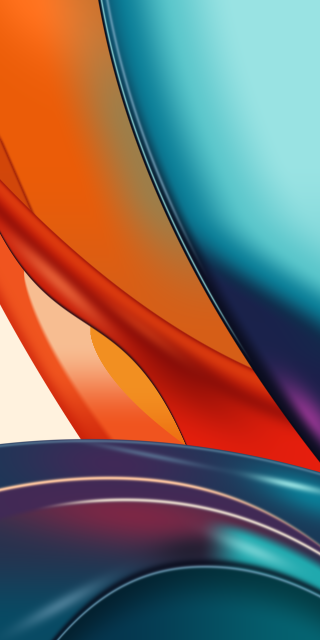
A WebGL 2 fragment shader for this background:

```glsl
#version 300 es
precision highp float;
// Abstract glossy glass: orange ribbons between a cyan pane and dark teal arches.
uniform vec2 u_resolution;
out vec4 outColor;

const vec3 CREAM = vec3(1., .95, .87);
const vec3 ORANGE = vec3(.92, .36, .03);
const vec3 AMBER = vec3(.95, .56, .13);
const vec3 OLIVE = vec3(.6, .5, .3);
const vec3 RED = vec3(.78, .11, .03);
const vec3 MAROON = vec3(.5, .04, .03);
const vec3 CORAL = vec3(.94, .33, .12);
const vec3 PEACH = vec3(.97, .74, .57);
const vec3 INK = vec3(.03, .04, .1);
const vec3 NAVY = vec3(.06, .18, .3);
const vec3 TEAL = vec3(.04, .49, .59);
const vec3 CYAN = vec3(.34, .77, .79);
const vec3 ICE = vec3(.6, .89, .89);
const vec3 PLUM = vec3(.5, .15, .27);
const vec3 VIOLET = vec3(.25, .16, .34);
const vec3 MAGENTA = vec3(.54, .2, .54);
const vec3 STEEL = vec3(.42, .6, .7);
const float RIM = .005;

float cover(float d) {
  float aa = .8 / u_resolution.x;
  return smoothstep(-aa, aa, d);
}

float fade(float a, float b, float x) { return 1. - smoothstep(a, b, x); }

float glow(float d, float width) { return exp(-d * d / (width * width)); }

// Soft ellipse at (x, y) with radii (rx, ry), turned by an angle
float spot(vec2 p, float x, float y, float rx, float ry, float angle) {
  vec2 axis = vec2(cos(angle), sin(angle));
  p -= vec2(x, y);
  vec2 q = vec2(dot(p, axis), axis.x * p.y - axis.y * p.x) / vec2(rx, ry);
  return exp(-dot(q, q));
}

// Depth below an arch, with a cubic term on one side
float arch(vec2 p, float center, float top, float a, float b) {
  float u = p.x - center;
  return p.y - top - a * u * u - abs(b) * pow(max(sign(b) * u, 0.), 3.);
}

vec3 orangePane(vec2 p, float inside) {
  vec3 c = mix(ORANGE, vec3(.84, .37, .09), smoothstep(.5, 1., p.y));
  float haze = fade(0., .22, inside) * fade(.6, 1.05, p.y);
  c = mix(c, OLIVE, haze * mix(.45, .95, smoothstep(0., .4, p.y)));
  c += .09 * spot(p, .12, 0., .25, .14, .8);
  // Folded facet
  float fold = p.y - .43 - 2.3 * p.x;
  c = mix(c, vec3(.78, .24, .04), .7 * cover(fold));
  return mix(c, MAROON, .5 * glow(fold, .012) * smoothstep(.4, .45, p.y));
}

vec3 redBand(vec2 p, float below, float above) {
  vec3 c = mix(RED, vec3(.9, .12, .05), smoothstep(1.15, 1.4, p.y));
  c = mix(c, MAROON, .75 * spot(p, .54, 1.12, .26, .09, .75));
  c = mix(c, MAROON, .6 * glow(below - .075, .025));
  c = mix(c, vec3(.88, .25, .06), .8 * glow(below - .02, .025));
  c = mix(c, vec3(.93, .43, .25), .75 * spot(p, .18, .88, .19, .025, .75));
  c = mix(c, CORAL, .4 * spot(p, .45, 1.03, .15, .02, .65));
  c = mix(c, MAROON, .5 * glow(below, .007));
  return mix(c, INK, .8 * glow(above, .006));
}

vec3 lowerRibbon(vec2 p, float inside) {
  vec3 c = mix(CORAL, vec3(.83, .17, .05), smoothstep(1.15, 1.4, p.y));
  c = mix(c, RED, .6 * glow(inside, .03));
  // Pale reflection, then the amber lobe
  float pale = .86 + 1.286 * pow(max(p.x - .073, 0.), .69) - p.y;
  vec3 sheen = mix(PEACH, CORAL, smoothstep(1.07, 1.34, p.y));
  c = mix(c, sheen, smoothstep(-.005, .035, pale) * cover(p.x - .075));
  float lobe = 1.03 + .747 * pow(max(p.x - .281, 0.), .6) - p.y;
  vec3 amber = mix(AMBER, ORANGE, smoothstep(1.2, 1.5, p.y));
  return mix(c, amber, cover(lobe) * cover(p.x - .282));
}

vec3 cyanPane(vec2 p, float d) {
  float s = d - .3 * smoothstep(.65, 1.15, p.y);
  vec3 c = mix(NAVY, TEAL, smoothstep(-.05, .09, s));
  c = mix(c, CYAN, smoothstep(.06, .23, s));
  c = mix(c, ICE, smoothstep(.18, .42, s) * mix(1., .5, smoothstep(.5, .9, p.y)));
  // Violet wedge and magenta reflection
  vec3 shadow = vec3(.11, .12, .29);
  float wedge = p.y - .81 - .62 * (p.x - .63);
  c = mix(c, shadow, .8 * smoothstep(-.01, .05, wedge) * fade(.1, .36, d));
  c = mix(c, shadow, .75 * smoothstep(1.08, 1.2, p.y));
  c = mix(c, MAGENTA, spot(p, .97, 1.31, .14, .05, .9));
  // Dark rim with fine highlights
  c = mix(c, INK, .85 * fade(.012, .065, d) * smoothstep(0., .8, p.y));
  c = mix(c, STEEL + .1, .6 * fade(.55, .9, p.y) * glow(d - .028, RIM));
  c = mix(c, INK, glow(d, .008));
  return mix(c, ICE, .75 * glow(d - .01, .003) * fade(.9, 1.15, p.y));
}

vec3 upperArch(vec2 p, float depth) {
  vec3 c = mix(NAVY + .04, VIOLET, spot(p, .36, 1.45, .3, .12, .1));
  c = mix(c, STEEL, .5 * spot(p, .47, 1.423, .17, .009, .2));
  c = mix(c, TEAL, spot(p, .98, 1.55, .19, .06, .35));
  c = mix(c, ICE, .9 * spot(p, .91, 1.515, .11, .012, .22));
  return mix(c, STEEL, .5 * glow(depth - .006, RIM));
}

vec3 lowerArch(vec2 p, float rim) {
  vec3 c = mix(vec3(.14, .2, .31), vec3(.03, .29, .39), smoothstep(1.7, 1.95, p.y));
  c = mix(c, PLUM, .95 * spot(p, .42, 1.61, .46, .1, .12));
  c = mix(c, INK + .06, .7 * spot(p, .6, 1.72, .13, .05, -.1));
  c = mix(c, vec3(.12, .66, .68), smoothstep(.62, .78, p.x) * smoothstep(.015, .06, rim));
  c = mix(c, ICE, .6 * spot(p, .79, 1.72, .11, .022, .4));
  c = mix(c, STEEL, .6 * spot(p, .19, 1.89, .14, .022, -.5));
  c = mix(c, VIOLET, .85 * fade(-.01, .015, rim));
  return mix(c, CREAM, .8 * glow(rim, .006) * smoothstep(.1, .35, p.x));
}

void main() {
  // Width is 1, height is 2, y runs down
  vec2 p = vec2(0., 2.) + vec2(1., -2.) * gl_FragCoord.xy / u_resolution;
  float x = p.x, y = p.y, drop = y - .951;

  float ribbon = x - .54 * drop - .14 * drop * abs(drop);
  float bandTop = .75 * (y - .56 - 1.05 * x + .38 * x * x);
  float bandBottom = .7 * (.73 + x * (1.842 + x * (-4.464 + 5.6 * x)) - y);
  float pane = (x - .307 - .1745 * y - .211 * y * y) / length(vec2(1., .1745 + .422 * y));
  float glass = arch(p, .28, 1.372, .2, 0.);
  float gold = arch(p, .34, 1.494, .32, .25);
  float rim = arch(p, .39, 1.562, .38, .12);
  float disc = arch(p, .64, 1.771, .72, -.8);

  // Ribbons and pane
  vec3 c = mix(CREAM, lowerRibbon(p, ribbon), cover(ribbon));
  c = mix(c, redBand(p, bandTop, bandBottom), cover(bandBottom));
  c = mix(c, orangePane(p, -pane), cover(-bandTop));
  c = mix(c, cyanPane(p, pane), cover(pane));

  // Arches and inner disc
  c = mix(c, upperArch(p, glass), cover(glass));
  c = mix(c, lowerArch(p, rim), cover(gold));
  c = mix(c, PEACH + .08, .9 * glow(gold, .006) * fade(.5, 1.3, x));
  c = mix(c, INK, .75 * glow(disc + .012, .014));
  vec3 well = mix(vec3(.02, .2, .29), vec3(.02, .37, .42), smoothstep(.3, 1., x));
  c = mix(c, well * mix(.65, 1.05, smoothstep(0., .15, disc)), cover(disc));
  c = mix(c, STEEL, .7 * glow(disc, RIM));
  outColor = vec4(clamp(c, 0., 1.), 1.);
}
```
